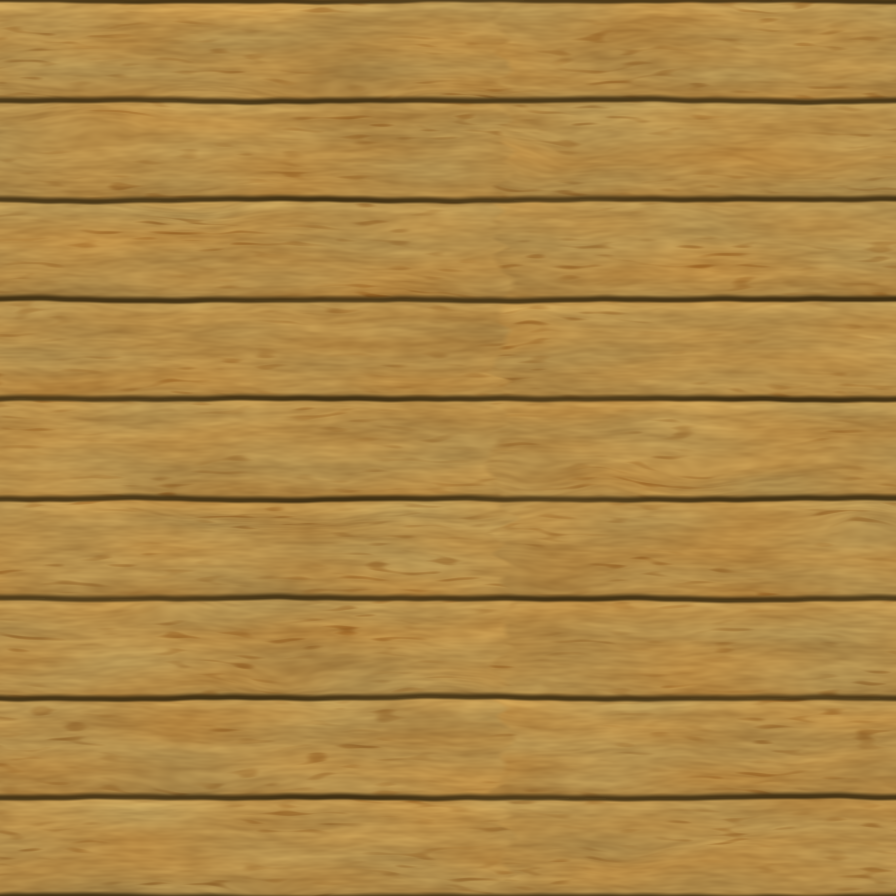
Reproduce this texture procedurally as a Shadertoy shader.

```glsl
const float PLANKS = 9.0;
const float SEAM_SHIFT = 0.012;      // seam offset, in plank heights
const float SEAM_WOBBLE = 0.035;
const float SEAM_ABOVE = 0.062;      // soft reach of the groove on each side
const float SEAM_BELOW = 0.040;
const float JOINT_X = 0.56;          // where the grain of each row changes
const float JOINT_JAG = 0.03;
const float GRAIN_CONTRAST = 0.62;
const float PORE_DEPTH = 0.55;
const vec3 WOOD_DARK = vec3(0.595, 0.435, 0.205);
const vec3 WOOD_LIGHT = vec3(0.795, 0.640, 0.350);
const vec3 GROOVE = vec3(0.255, 0.190, 0.075);
const vec3 ORANGE_TINT = vec3(0.045, -0.005, -0.035);

// Pseudo-random unit gradient for a lattice cell
vec2 gradient(ivec2 cell) {
    uvec2 q = uvec2(cell) * uvec2(1597334673u, 3812015801u);
    uint h = (q.x ^ q.y) * 1597334673u;
    h = (h ^ (h >> 15)) * 2246822519u;
    h ^= h >> 13;
    float angle = float(h & 65535u) / 65536.0 * 6.28319;
    return vec2(cos(angle), sin(angle));
}

// Gradient noise, roughly -0.7 to 0.7
float noise(vec2 p) {
    vec2 base = floor(p), f = p - base;
    ivec2 c = ivec2(base);
    vec2 u = f * f * f * (f * (f * 6.0 - 15.0) + 10.0);
    float a = dot(gradient(c), f);
    float b = dot(gradient(c + ivec2(1, 0)), f - vec2(1, 0));
    float d = dot(gradient(c + ivec2(0, 1)), f - vec2(0, 1));
    float e = dot(gradient(c + ivec2(1, 1)), f - vec2(1, 1));
    return mix(mix(a, b, u.x), mix(d, e, u.x), u.y);
}

// Wood tone in x (0 dark, 1 light), warm tint in y
vec2 woodGrain(vec2 uv, float seed) {
    vec2 p = uv + vec2(seed * 7.31, seed * 3.17);
    float patches = noise(p * vec2(5.0, 16.0));
    float swirl = smoothstep(0.1, 0.5, noise(p * vec2(4.0, 13.0) + 31.0));
    p.y += (0.006 + 0.022 * swirl) * noise(p * vec2(7.0, 14.0) + 5.0);

    // Streaks from broad bands down to fine fibres
    float streaks = 0.0, weight = 0.42;
    vec2 scale = vec2(5.0, 48.0);
    for (int i = 0; i < 4; i++) {
        streaks += weight * noise(p * scale + float(i) * 17.0);
        scale *= vec2(2.1, 1.75);
        weight *= 0.92;
    }

    // Short dark pores, gathered in patches
    float pores = smoothstep(0.14, 0.52, noise(p * vec2(26.0, 150.0) + 71.0));
    pores *= smoothstep(-0.25, 0.4, noise(p * vec2(6.0, 22.0) + 43.0));

    float tone = 0.56 + GRAIN_CONTRAST * streaks + 0.24 * patches - PORE_DEPTH * pores;
    float tint = noise(p * vec2(6.0, 30.0) + 91.0) + 0.5 * pores;
    return vec2(tone, tint);
}

void mainImage(out vec4 fragColor, in vec2 fragCoord) {
    vec2 uv = fragCoord / iResolution.xy;

    // Signed distance to the nearest seam, in plank heights
    float v = uv.y * PLANKS + SEAM_SHIFT;
    float seam = floor(v + 0.5);
    float wobble = noise(vec2(uv.x * 5.0, seam * 3.7 + 0.4))
                 + 0.4 * noise(vec2(uv.x * 24.0, seam * 5.3 + 0.6));
    float d = v - seam - SEAM_WOBBLE * wobble;
    float row = d < 0.0 ? seam - 1.0 : seam;

    // Two lengths of grain per row, meeting at a ragged joint
    float jointX = JOINT_X + JOINT_JAG * noise(vec2(uv.y * 70.0, 2.5));
    float side = smoothstep(-0.006, 0.006, uv.x - jointX);
    vec2 grain = mix(woodGrain(uv, row * 2.0 + 3.0), woodGrain(uv, row * 2.0 + 4.0), side);

    // Rounded plank: pale upper edge, shaded lower edge
    float paleEdge = exp(-pow((d + 0.075) / 0.045, 2.0));
    float lowShade = d > 0.0 ? exp(-d / 0.10) : 0.0;
    float tone = grain.x + 0.22 * paleEdge - 0.28 * lowShade;
    vec3 color = mix(WOOD_DARK, WOOD_LIGHT, clamp(tone, -0.25, 1.15));
    color += ORANGE_TINT * grain.y;

    // Dark groove, varying in strength along its length
    float reach = d > 0.0 ? SEAM_ABOVE : SEAM_BELOW;
    float groove = 1.0 - smoothstep(0.006, reach, abs(d));
    groove *= 0.91 + 0.22 * noise(vec2(uv.x * 4.0, seam * 2.3 + 0.7));
    color = mix(color, GROOVE, clamp(groove, 0.0, 1.0));

    fragColor = vec4(color, 1.0);
}
```
